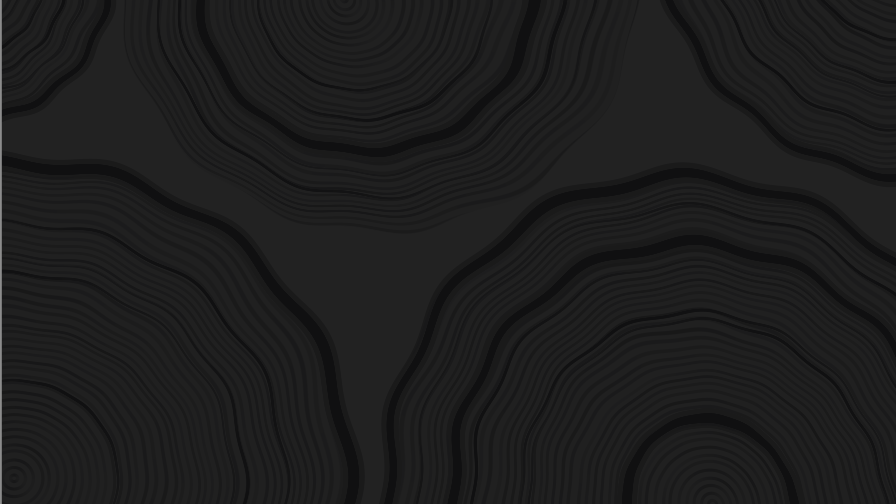
Give the GLSL for this background, as a WebGL 1 fragment shader.

```glsl
precision highp float;
// Dark wood-grain background: five clusters of wavy growth rings on charcoal.

uniform vec2 u_resolution;

float hash(float n) {
    return fract(sin(n * 127.1) * 43758.5453);
}

// Soft-edged stroke: 1 inside halfWidth, 0 outside.
float stroke(float dist, float halfWidth, float px) {
    return 1.0 - smoothstep(halfWidth - 0.6 * px, halfWidth + 0.6 * px, abs(dist));
}

// Ink of one trunk. The pith is offset from the centre of the outline.
// oval: amount and direction; kink: frequency and direction of the corners.
// heavy, thin: relative radii of the broad and the narrow dark rings.
float trunk(vec2 p, vec2 center, vec2 pith, float radius, vec2 oval, vec2 kink,
            vec3 heavy, float heavyWidth, vec4 thin) {
    float px = 1.0 / u_resolution.y;
    vec2 d = p - center;
    d -= pith * max(0.0, 1.0 - length(d) / radius);
    float angle = atan(d.y, d.x);
    float reach = length(d) / radius;

    // Wavy outline that calms down toward the pith
    float calm = smoothstep(0.0, 0.9, reach);
    float outline = 1.0 + oval.x * cos(2.0 * (angle - oval.y))
        + 0.015 * calm * cos(kink.x * (angle - kink.y) + 1.5 * (1.0 - reach));
    float t = reach / outline;
    float inside = 1.0 - smoothstep(-px, px, (t - 1.025) * radius);

    // Fine rings with uneven spacing and strength over a dim ground
    float s = t * radius / 0.0155;
    s += calm * (0.5 * sin(s * 0.55 + 2.0 * angle) + 0.3 * sin(3.0 * angle + s * 0.2));
    float rnd = hash(floor(s) + kink.y);
    float offset = fract(s) - 0.5 + 0.25 * (rnd - 0.5);
    float strength = 0.45 + 0.2 * rnd * sin(2.0 * angle + 6.28 * rnd);
    float ink = inside * mix(0.13, strength, stroke(offset * 0.0155, 0.0031, px));

    // Narrow dark rings that swell and fade along their length
    for (int i = 0; i < 4; i++) {
        float swell = 0.8 + 0.2 * sin(2.0 * angle + 2.0 * float(i));
        ink = max(ink, swell * stroke((t - thin[i]) * radius, 0.0035 * swell, px));
    }
    // Broad dark rings with a dim halo
    for (int i = 0; i < 3; i++) {
        float dist = (t - heavy[i]) * radius;
        float w = heavyWidth * (0.9 + 0.15 * sin(4.0 * angle + float(i)));
        ink = max(ink, 0.45 * stroke(dist, w + 0.010, px));
        ink = max(ink, stroke(dist, w, px));
    }
    return ink;
}

void main() {
    vec2 p = gl_FragCoord.xy / u_resolution.y;
    p.x *= 1.77778 * u_resolution.y / u_resolution.x;

    // Lower left
    float ink = trunk(p, vec2(0.028, 0.051), vec2(0.0), 0.645,
        vec2(0.03, 0.0), vec2(15.0, 0.419),
        vec3(1.0), 0.0105, vec4(0.81, 0.69, 0.65, 0.31));
    // Upper middle
    ink = max(ink, trunk(p, vec2(0.752, 1.023), vec2(-0.081, -0.023), 0.485,
        vec2(0.03, 0.0), vec2(13.0, 4.363),
        vec3(0.67), 0.0095, vec4(0.87, 0.77, 0.53, 0.4)));
    // Lower right
    ink = max(ink, trunk(p, vec2(1.4, -0.03), vec2(0.015, 0.03), 0.652,
        vec2(0.055, 1.99), vec2(16.0, 2.409),
        vec3(1.0, 0.8, 0.265), 0.010, vec4(0.91, 0.74, 0.59, 0.565)));
    // Upper right
    ink = max(ink, trunk(p, vec2(1.782, 1.116), vec2(0.0), 0.468,
        vec2(0.04, 2.443), vec2(15.0, 3.805),
        vec3(1.0), 0.0075, vec4(0.8, 0.66, 0.6, 0.42)));
    // Upper left
    ink = max(ink, trunk(p, vec2(-0.069, 1.046), vec2(0.0), 0.284,
        vec2(0.0), vec2(15.0, 5.637),
        vec3(1.0), 0.0065, vec4(0.83, 0.7, 0.55, 0.4)));

    vec3 charcoal = vec3(0.133);
    vec3 darkGrain = vec3(0.064, 0.064, 0.068);
    vec3 color = mix(charcoal, darkGrain, ink);

    // Pale sliver along the left border
    color = mix(color, vec3(0.55), stroke(p.x, 0.0035, 1.0 / u_resolution.y));
    gl_FragColor = vec4(color, 1.0);
}
```
